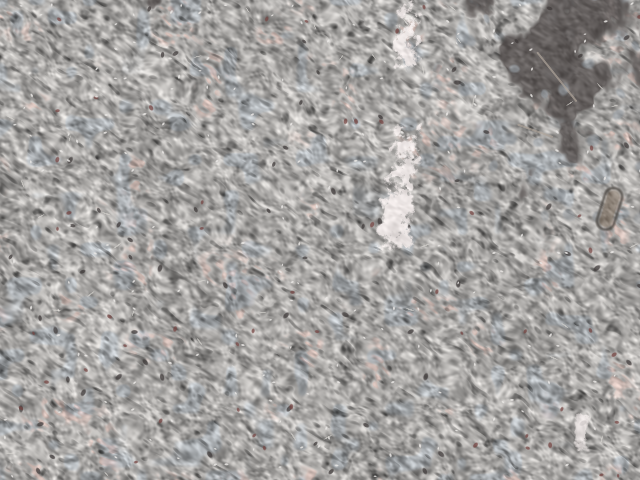
Give the GLSL for this texture, as a WebGL 2 fragment shader.

```glsl
#version 300 es
precision highp float;
uniform vec2 u_resolution;
out vec4 outColor;

vec2 hash2(vec2 cell) {
  uvec2 k = uvec2(ivec2(cell) + 4096) * uvec2(1597u, 3571u);
  uint h = (k.x ^ (k.y << 7)) * 747796u + 289133u;
  h = (h ^ (h >> 15)) * 277803u;
  h = (h ^ (h >> 13)) * 668265u;
  h ^= h >> 16;
  return vec2(h & 65535u, h >> 16) / 65535.0;
}

mat2 rotation(float angle) {
  float c = cos(angle), s = sin(angle);
  return mat2(c, s, -s, c);
}

float noise(vec2 p) {
  vec2 i = floor(p), f = fract(p);
  f = f * f * (3.0 - 2.0 * f);
  float low = mix(hash2(i).x, hash2(i + vec2(1, 0)).x, f.x);
  float high = mix(hash2(i + vec2(0, 1)).x, hash2(i + vec2(1, 1)).x, f.x);
  return mix(low, high, f.y);
}

float fbm(vec2 p) {
  float sum = 0.0, weight = 0.53;
  for (int i = 0; i < 4; i++) {
    sum += weight * noise(p);
    p = rotation(0.6) * p * 2.1 + 17.3;
    weight *= 0.5;
  }
  return sum;
}

// One jittered oval per chosen cell, kept inside its cell
float specks(vec2 p, float cells, float density, float size, float stretch, float seed) {
  vec2 g = p * cells, id = floor(g) + seed;
  vec2 jitter = hash2(id), kind = hash2(id + 311.0);
  vec2 q = rotation(kind.y * 6.283) * (fract(g) - mix(vec2(0.3), vec2(0.7), jitter));
  float radius = size * (0.6 + 0.4 * jitter.y);
  float d = length(q * vec2(1.0, stretch)) - radius;
  float soft = max(radius * 0.35, cells / u_resolution.y);
  return step(kind.x, density) * (1.0 - smoothstep(-soft, soft, d));
}

// Leaning worn bar with ragged edges and flaked holes
float paint(vec2 p, vec2 center, vec2 halfSize, float wear) {
  vec2 q = p - center;
  q.x -= q.y * 0.12;
  vec2 b = abs(q) - halfSize;
  float d = length(max(b, 0.0)) + min(max(b.x, b.y), 0.0);
  float up = clamp(q.y / halfSize.y * 0.5 + 0.5, 0.0, 1.0);
  d += (fbm(p * 48.0) - 0.5) * 0.045 + up * halfSize.x * 0.35;
  float flakes = smoothstep(wear - 0.1, wear + 0.1, fbm(p * 62.0 + 9.0) + 0.18 * (1.0 - up));
  return (1.0 - smoothstep(-0.004, 0.004, d)) * flakes;
}

float segment(vec2 p, vec2 a, vec2 b) {
  vec2 pa = p - a, ba = b - a;
  return length(pa - ba * clamp(dot(pa, ba) / dot(ba, ba), 0.0, 1.0));
}

void main() {
  vec2 p = gl_FragCoord.xy / u_resolution.y;
  float pixel = 1.0 / u_resolution.y;

  // Slanted grain with gently wandering direction
  vec2 wander = vec2(noise(p * 24.0), noise(p * 24.0 + 40.0)) * 0.014;
  vec2 g = rotation(0.6) * (p + wander);
  float coarse = noise(g * vec2(62, 112));
  float fine = noise(g * vec2(125, 190) + 31.0);
  float pits = smoothstep(0.68, 0.95, noise(g * vec2(48, 100) + 77.0));
  float broad = fbm(p * 5.0 + 3.0) - 0.5;
  float grain = coarse * 0.6 + fine * 0.4 - 0.5;
  float tone = 0.668 + grain * 0.56 - pits * 0.2 + broad * 0.12;
  vec3 color = tone * vec3(1.008, 0.996, 0.982);

  // Cool and rusty stains
  float cool = smoothstep(0.64, 0.8, noise(p * 27.0 + 12.0));
  color *= mix(vec3(1), vec3(0.93, 0.98, 1.03), cool * 0.7);
  float rust = smoothstep(0.6, 0.85, noise(p * 14.0 + 52.0)) * smoothstep(0.55, 0.8, coarse);
  color *= mix(vec3(1), vec3(1.02, 0.93, 0.91), rust);

  // Damp dark patches in the upper corner and on the upper rim
  float corner = 1.0 - length((p - vec2(1.23, 0.85)) / vec2(0.38, 0.4));
  float rim = 1.0 - length((p - vec2(0.32, 1.0)) / vec2(0.1, 0.07));
  float field = fbm(p * vec2(11, 8) + 5.0) + grain * 0.1;
  float damp = smoothstep(0.0, 0.09, field + 0.48 * max(corner, rim) - 0.81);
  vec3 wet = vec3(0.37, 0.35, 0.345) + grain * 0.2;
  color = mix(color, wet, damp * 0.93);

  // Pale rounded stones around the damp ground
  float stones = specks(p + wander, 19.0, 0.4, 0.27, 1.25, 20.0);
  vec3 stone = vec3(0.58, 0.6, 0.62) + grain * 0.25;
  color = mix(color, stone, stones * smoothstep(0.0, 0.35, corner) * 0.75);

  // Pits, red chips and bright chips
  color = mix(color, vec3(0.25, 0.23, 0.23), specks(p, 31.0, 0.06, 0.24, 1.7, 90.0) * 0.75);
  color = mix(color, vec3(0.46, 0.27, 0.26), specks(p, 37.0, 0.025, 0.22, 1.5, 150.0) * 0.75);
  color = mix(color, vec3(0.92, 0.91, 0.9), specks(p, 52.0, 0.055, 0.2, 1.8, 210.0) * 0.85);
  color = mix(color, vec3(0.86, 0.85, 0.83), specks(p, 30.0, 0.03, 0.28, 6.0, 270.0) * 0.6);

  // Worn paint
  float white = paint(p, vec2(0.833, 0.615), vec2(0.032, 0.125), 0.44);
  white = max(white, paint(p, vec2(0.85, 0.935), vec2(0.027, 0.08), 0.58));
  white = max(white, paint(p, vec2(1.21, 0.105), vec2(0.013, 0.032), 0.38) * 0.8);
  color = mix(color, vec3(0.91, 0.885, 0.88) + grain * 0.2, white);

  // Dry twigs and a seed pod
  float twig = min(segment(p, vec2(1.12, 0.89), vec2(1.2, 0.79)),
                   segment(p, vec2(1.08, 0.74), vec2(1.15, 0.715)));
  color = mix(color, vec3(0.68, 0.64, 0.6), 0.7 * (1.0 - smoothstep(0.001, 0.001 + pixel, twig)));
  float pod = segment(p, vec2(1.262, 0.54), vec2(1.278, 0.59)) - 0.018;
  color = mix(color, vec3(0.3, 0.28, 0.26), 0.7 * (1.0 - smoothstep(0.0, 0.006, abs(pod))));
  color = mix(color, vec3(0.55, 0.51, 0.47) + grain * 0.3, 1.0 - smoothstep(-0.008, 0.0, pod));

  outColor = vec4(clamp(color, 0.0, 1.0), 1.0);
}
```
